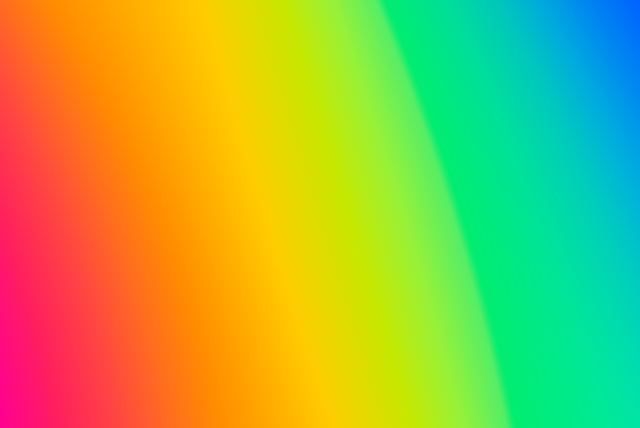
Give the GLSL for this background, as a Shadertoy shader.

```glsl
// Linear ramp from 0 at a to 1 at b
float ramp(float a, float b, float x) {
    return clamp((x - a) / (b - a), 0.0, 1.0);
}

// Reds, by distance to the left of the orange crest
vec3 warmSide(float d) {
    vec3 c = mix(vec3(1.0, 0.55, 0.0), vec3(1.0, 0.42, 0.13), ramp(0.0, 0.08, d));
    c = mix(c, vec3(1.0, 0.27, 0.26), ramp(0.08, 0.16, d));
    c = mix(c, vec3(1.0, 0.12, 0.37), ramp(0.16, 0.25, d));
    return mix(c, vec3(1.0, 0.0, 0.57), ramp(0.25, 0.343, d));
}

// Greens to blues, by distance to the right of the green fold
vec3 coolSide(float d) {
    vec3 c = mix(vec3(0.0, 0.93, 0.43), vec3(0.0, 0.87, 0.60), ramp(0.0, 0.10, d));
    c = mix(c, vec3(0.0, 0.77, 0.74), ramp(0.10, 0.185, d));
    c = mix(c, vec3(0.0, 0.66, 0.87), ramp(0.185, 0.25, d));
    c = mix(c, vec3(0.0, 0.53, 0.94), ramp(0.25, 0.315, d));
    return mix(c, vec3(0.0, 0.38, 1.0), ramp(0.315, 0.404, d));
}

void mainImage(out vec4 fragColor, in vec2 fragCoord) {
    vec2 uv = fragCoord / iResolution.xy;
    float x = uv.x, y = uv.y;
    float bow = y * (1.0 - y);

    // Slanted, bowed crests of the colour bands
    float orange = 0.343 - 0.263 * y + 0.14 * bow;
    float yellow = 0.520 - 0.205 * y - 0.02 * bow;
    float lime = 0.645 - 0.202 * y;
    float fold = 0.801 - 0.205 * y + 0.07 * bow;

    // Warm bands up to the fold
    vec3 color = warmSide(orange - x);
    color = mix(color, vec3(1.0, 0.80, 0.0), ramp(orange, yellow, x));
    color = mix(color, vec3(0.78, 0.91, 0.0), ramp(yellow, lime, x));
    float middle = mix(lime, fold, 0.5);
    color = mix(color, vec3(0.59, 0.945, 0.22), ramp(lime, middle, x));
    color = mix(color, vec3(0.30, 0.93, 0.42), ramp(middle, fold, x));

    // Cool bands spread wider and brighter towards the bottom
    vec3 cool = coolSide((x - fold) * (0.65 + 0.35 * y));
    cool.g += 0.06 * (1.0 - y) * ramp(0.0, 0.2, x - fold);
    color = mix(color, cool, smoothstep(-0.012, 0.008, x - fold));

    fragColor = vec4(color, 1.0);
}
```
